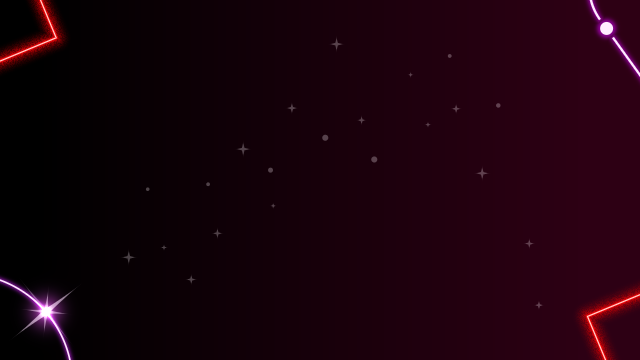
Write a WebGL 2 fragment shader that draws this background.

```glsl
#version 300 es
precision highp float;
// Dark wine backdrop with neon ornaments in three corners and faint sparkles.
// Distance functions give the neon lines, tapered spikes give flare and sparkles,
// and a hashed loop scatters the sparkles and dots along a rising band.
uniform vec2 u_resolution;
out vec4 fragColor;

float hash(vec2 p) {
    return fract(sin(dot(p, vec2(12.9898, 78.233))) * 43758.5453);
}

vec2 rotate(vec2 p, float angle) {
    float c = cos(angle), s = sin(angle);
    return vec2(c * p.x + s * p.y, c * p.y - s * p.x);
}

// Coverage of the area where d < 0, softened over one pixel
float fill(float d, float px) {
    return clamp(0.5 - d / px, 0.0, 1.0);
}

// Horizontal spike through the origin, tapering to both tips
float spike(vec2 q, float len, float width, float px) {
    float taper = max(1.0 - abs(q.x) / len, 0.0);
    float halfWidth = width * taper * taper;
    return fill(abs(q.y) - halfWidth, px) * min(1.0, 2.0 * halfWidth / px);
}

float cross4(vec2 q, float len, float width, float px) {
    return max(spike(q, len, width, px), spike(q.yx, len, width, px));
}

// Distance to the outline of a large tilted square, seen from its corner
float cornerLine(vec2 d) {
    vec2 q = vec2(dot(d, vec2(0.924, 0.383)), dot(d, vec2(0.383, -0.924)));
    return abs(length(max(q, 0.0)) + min(max(q.x, q.y), 0.0));
}

float smoothMin(float a, float b, float k) {
    float h = max(k - abs(a - b), 0.0) / k;
    return min(a, b) - 0.25 * h * h * k;
}

// Faint sparkles and dots, returned as coverage
float scatter(vec2 p, float px) {
    float cover = 0.0;
    for (int i = 0; i < 22; i++) {
        float n = float(i);
        float x = mix(0.31, 1.53, (n + hash(vec2(n, 1.7))) / 22.0);
        float band = 0.4 + 0.29 * smoothstep(0.5, 0.95, x) - 0.38 * smoothstep(1.3, 1.5, x);
        float y = band + 0.38 * (fract(n * 0.618 + 0.2 * hash(vec2(n, 4.1))) - 0.5);
        vec2 q = p - vec2(x, y);
        float size = hash(vec2(n, 8.3));
        float dotShape = fill(length(q) - mix(0.0045, 0.009, size), px);
        float sparkle = cross4(q, mix(0.011, 0.029, size * size), mix(0.0025, 0.005, size), px);
        cover = max(cover, i % 3 == 1 ? dotShape : sparkle);
    }
    return cover;
}

void main() {
    vec2 p = gl_FragCoord.xy / u_resolution.y;
    float px = 1.0 / u_resolution.y;

    // Backdrop: black on the left to wine on the right
    float across = gl_FragCoord.x / u_resolution.x;
    vec3 color = vec3(0.178, 0.0, 0.078) * clamp((across - 0.06) / 0.86, 0.0, 1.0);
    color = mix(color, vec3(1.0, 0.95, 0.98), 0.27 * scatter(p, px));

    // Red neon corners with a grainy glow
    float red = min(cornerLine(p - vec2(0.156, 0.895)), cornerLine(vec2(1.632, 0.121) - p));
    float grain = 0.65 + 0.6 * hash(floor(p * 432.0));
    float redGlow = pow(max(1.0 - red / 0.045, 0.0), 2.0) * grain;
    color = mix(color, vec3(0.8, 0.0, 0.015), min(redGlow, 1.0));
    color = mix(color, vec3(1.0, 0.04, 0.04), exp(-red * red / 0.00002));
    color = mix(color, vec3(1.0, 0.82, 0.8), fill(red - 0.0017, px));

    // Violet line at the upper right, broken around a bead
    float slope = dot(p - vec2(1.706, 0.891), vec2(0.811, 0.585));
    float bead = length(p - vec2(1.685, 0.921));
    float violet = abs(smoothMin(slope, p.x - 1.637, 0.03));
    violet = max(violet, 0.034 - bead);
    float beadEdge = bead - 0.018;
    float halo = exp(-pow(max(min(violet, beadEdge), 0.0) / 0.0105, 2.0));
    color = mix(color, vec3(0.55, 0.0, 0.58), 0.9 * halo);
    color = mix(color, vec3(1.0, 0.92, 1.0), fill(min(violet - 0.0032, beadEdge), px));

    // Violet arc at the lower left
    float arc = abs(length(p - vec2(-0.105, -0.066)) - 0.3065);
    color = mix(color, vec3(0.5, 0.08, 0.6), 0.85 * exp(-arc * arc / 0.00008));
    color = mix(color, vec3(1.0, 0.9, 1.0), fill(arc - 0.0023, px));

    // Flare on the arc: soft halo, long and short rays, white heart
    vec2 f = p - vec2(0.128, 0.134);
    float r = length(f);
    color += vec3(0.6, 0.2, 0.62) * exp(-r * r / 0.0018);
    vec2 longAxis = rotate(f, 0.67);
    float rays = 0.8 * spike(longAxis, 0.138, 0.008, px);
    rays = max(rays, 0.45 * spike(longAxis.yx, 0.135, 0.006, px));
    rays = max(rays, 0.6 * cross4(rotate(f, -0.1), 0.078, 0.006, px));
    color = mix(color, vec3(1.0, 0.88, 1.0), rays * exp(-r * 6.0));
    color += vec3(1.0, 0.9, 1.0) * exp(-r * r / 0.00018);

    fragColor = vec4(min(color, 1.0), 1.0);
}
```
